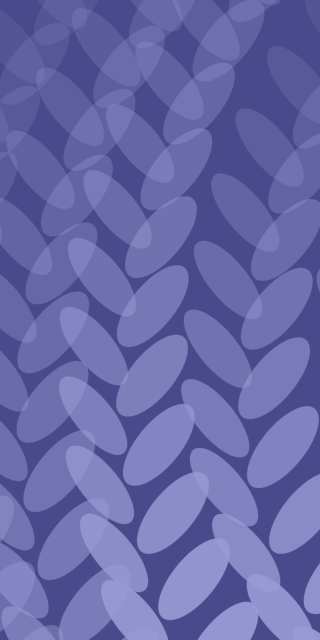
Write a Shadertoy shader that draws this pattern.

```glsl
// Translucent lavender petals on indigo, paired into chevrons like knitted stitches.
// Each strand bends along an arc; petals sit at equal arc steps and are
// composited over the ground, growing more opaque toward the bottom.

const vec3 GROUND = vec3(0.287, 0.287, 0.545);
const vec3 PETAL  = vec3(0.600, 0.600, 0.835);

const int STRANDS = 5;
const int FIRST_ROW = -8;
const int LAST_ROW = 5;
const float ROW_STEP = 0.2174;               // arc length between stitches
const float UPPER_RADIUS = 2.03;             // bend above each strand's apex
const vec2 PAIR_OFFSET = vec2(0.184, -0.125); // left petal to right petal
const vec2 LEFT_AXES = vec2(0.151, 0.060);
const vec2 RIGHT_AXES = vec2(0.156, 0.068);
const float LEAN = 0.882;

// Strand: apex x, apex y, arc phase, bend radius below the apex
const vec4 STRAND[STRANDS] = vec4[STRANDS](
    vec4(-0.320, 1.284, 0.088, 2.03),
    vec4(-0.022, 1.293, 0.088, 2.03),
    vec4( 0.289, 1.211, 0.088, 2.03),
    vec4( 0.672, 1.276, 0.031, 1.10),
    vec4( 1.096, 0.958, 0.000, 1.10));

// Opacity of each strand at the top and at the bottom
const vec2 FADE[STRANDS] = vec2[STRANDS](
    vec2(0.14, 0.45), vec2(0.22, 0.62), vec2(0.25, 0.95),
    vec2(0.13, 0.95), vec2(0.15, 0.90));

mat2 rotation(float angle) {
    float c = cos(angle), s = sin(angle);
    return mat2(c, -s, s, c);
}

// Approximate signed distance to an ellipse
float ellipseDistance(vec2 p, vec2 axes) {
    float k = length(p / axes);
    float slope = length(p / (axes * axes));
    return k * (k - 1.0) / max(slope, 1e-4);
}

// Point at a signed arc length from the strand's apex
vec2 strandPoint(vec4 strand, float arc) {
    float radius = arc > 0.0 ? strand.w : UPPER_RADIUS;
    float angle = arc / radius;
    return strand.xy + radius * vec2(1.0 - cos(angle), sin(angle));
}

float strandOpacity(vec2 fade, float y) {
    return mix(fade.x, fade.y, pow(clamp(y * 0.5, 0.0, 1.0), 1.25));
}

vec3 layPetal(vec3 base, vec2 p, vec2 axes, float angle, float opacity, float soft) {
    float d = ellipseDistance(rotation(angle) * p, axes);
    return mix(base, PETAL, opacity * (1.0 - smoothstep(-soft, soft, d)));
}

void mainImage(out vec4 fragColor, in vec2 fragCoord) {
    // Canvas is one unit wide and two tall, with y running downward
    vec2 uv = fragCoord / iResolution.xy;
    vec2 p = vec2(uv.x, 2.0 * (1.0 - uv.y));
    float soft = 0.8 / iResolution.x;

    vec3 color = GROUND;
    for (int i = 0; i < STRANDS; i++) {
        for (int row = FIRST_ROW; row <= LAST_ROW; row++) {
            vec2 left = strandPoint(STRAND[i], STRAND[i].z + float(row) * ROW_STEP);
            vec2 right = left + PAIR_OFFSET;
            float leftOpacity = strandOpacity(FADE[i], left.y);
            float rightOpacity = strandOpacity(FADE[i], right.y + 0.12);
            color = layPetal(color, p - left, LEFT_AXES, LEAN, leftOpacity, soft);
            color = layPetal(color, p - right, RIGHT_AXES, -LEAN, rightOpacity, soft);
        }
    }
    fragColor = vec4(color, 1.0);
}
```
